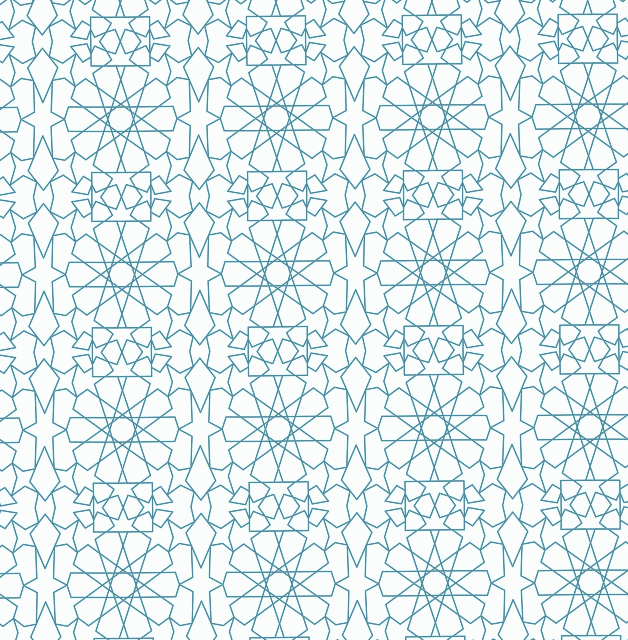
Give the GLSL for this pattern, as a WebGL 2 fragment shader.

```glsl
#version 300 es
precision highp float;
// Fine blue line lattice of ten-petal rosettes, framed stars and almonds.
// Each cell is folded into one mirrored quarter, 140 units a side, where
// distances to a few short paths and five rotated strips give the lines.

#define CELL vec2(0.2435, 0.2427)
#define ORIGIN vec2(0.1927, 0.0859)
#define TILT 0.0054
#define HALF_CELL 140.0
#define LINE_HALF 1.25
#define HALO_REACH 3.8
#define WOBBLE 0.35
#define PAPER vec3(0.985, 0.992, 0.992)
#define HALO vec3(0.89, 1.0, 1.0)
#define INK vec3(0.31, 0.53, 0.61)

uniform vec2 u_resolution;
out vec4 outColor;

float segment(vec2 p, vec2 a, vec2 b) {
  vec2 ap = p - a, ab = b - a;
  return length(ap - ab * clamp(dot(ap, ab) / dot(ab, ab), 0.0, 1.0));
}

// Open path through four points.
float path(vec2 p, vec2 a, vec2 b, vec2 c, vec2 d) {
  return min(segment(p, a, b), min(segment(p, b, c), segment(p, c, d)));
}

// Five crossing strips with pointed ends make the ten petals.
float rosette(vec2 p) {
  float d = 1e3;
  for (int i = 0; i < 5; i++) {
    float angle = radians(36.0) * float(i);
    float c = cos(angle), s = sin(angle);
    vec2 q = abs(vec2(c * p.x + s * p.y, c * p.y - s * p.x));
    d = min(d, segment(q, vec2(0, 22), vec2(94, 22)));
    d = min(d, segment(q, vec2(94, 22), vec2(101, 0)));
  }
  return d;
}

// Rectangle with inner stars, corner kites and paired pentagons.
float framedStars(vec2 p) {
  float d = min(segment(p, vec2(0, 96), vec2(53, 96)),
                segment(p, vec2(53, 96), vec2(53, 140)));
  d = min(d, path(p, vec2(30, 96), vec2(16, 107), vec2(25, 123), vec2(9, 118)));
  d = min(d, segment(p, vec2(9, 118), vec2(0, 140)));
  d = min(d, segment(p, vec2(25, 123), vec2(37, 140)));
  d = min(d, path(p, vec2(25, 123), vec2(46, 132), vec2(53, 118), vec2(60, 136)));
  return min(d, path(p, vec2(60, 136), vec2(89, 131), vec2(68, 103), vec2(53, 112)));
}

// Almond, six-point star, shields and small four-point stars.
float fillers(vec2 p) {
  float d = segment(p, vec2(140, 30), vec2(113, 93));
  d = min(d, segment(p, vec2(113, 93), vec2(140, 128)));
  d = min(d, path(p, vec2(101, 0), vec2(125, 13), vec2(123, 70), vec2(101, 74)));
  d = min(d, path(p, vec2(101, 74), vec2(82, 59), vec2(90, 85), vec2(80, 118)));
  d = min(d, path(p, vec2(80, 118), vec2(104, 101), vec2(128, 113), vec2(122, 140)));
  return d;
}

void main() {
  // Height-based canvas units, turned slightly.
  vec2 p = gl_FragCoord.xy / u_resolution.y - ORIGIN;
  float c = cos(TILT), s = sin(TILT);
  vec2 grid = vec2(c * p.x + s * p.y, c * p.y - s * p.x) / CELL;

  // Slow drift keeps repeats from being perfectly equal.
  grid += WOBBLE / (2.0 * HALF_CELL) * sin(grid.yx * vec2(9.1, 7.3) + vec2(0.4, 1.7));
  vec2 q = abs(fract(grid + 0.5) - 0.5) * 2.0 * HALF_CELL;

  float d = min(rosette(q), min(framedStars(q), fillers(q)));

  // Smooth ink line over a faint pale halo.
  float pixel = 2.0 * HALF_CELL / (CELL.y * u_resolution.y);
  float line = 1.0 - smoothstep(LINE_HALF - 0.5 * pixel, LINE_HALF + 0.5 * pixel, d);
  float halo = 1.0 - smoothstep(LINE_HALF, HALO_REACH, d);
  outColor = vec4(mix(mix(PAPER, HALO, halo), INK, line), 1.0);
}
```
